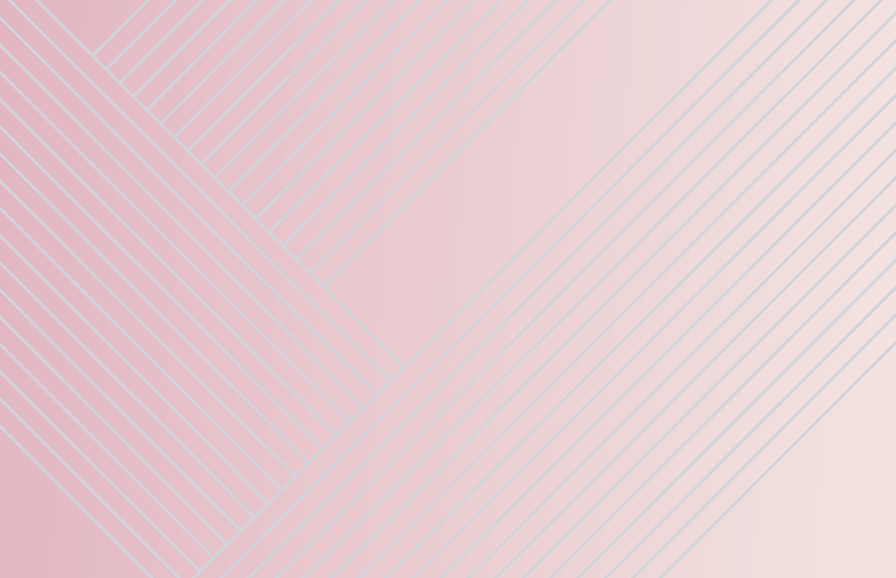
This background is drawn by a Shadertoy shader. Its source:

```glsl
const vec3 ROSE = vec3(0.886, 0.718, 0.760);
const vec3 CREAM = vec3(0.952, 0.889, 0.880);
const vec3 LINE_COLOR = vec3(0.826, 0.832, 0.858);

// Lengths are fractions of the canvas height
const float LINE_HALF_WIDTH = 0.0026;
const float LAST_LINE = 17.0;       // index of the last line in each band
const float GRADIENT_TILT = 0.04;

// Offset of the first line and step to the next, along each diagonal axis
const float FALLING_START = 0.0636;
const float FALLING_STEP = -0.0471;
const float UPPER_START = 0.2566;
const float UPPER_STEP = 0.0470;
const float LOWER_START = 1.3350;
const float LOWER_STEP = 0.0475;

// Coverage of a finite band of evenly spaced 45 degree lines
float lineBand(float axis, float start, float stride, float pixel) {
    float index = clamp(round((axis - start) / stride), 0.0, LAST_LINE);
    float dist = abs(axis - start - index * stride) * 0.70711;
    return 1.0 - smoothstep(-0.5 * pixel, 0.5 * pixel, dist - LINE_HALF_WIDTH);
}

// Soft half plane: 1 where the signed value is positive
float side(float value, float pixel) {
    return smoothstep(-pixel, pixel, value);
}

void mainImage(out vec4 fragColor, in vec2 fragCoord) {
    float pixel = 1.0 / iResolution.y;
    vec2 p = vec2(fragCoord.x, iResolution.y - fragCoord.y) * pixel;
    float rising = p.x + p.y;
    float falling = p.x - p.y;

    // Slightly tilted horizontal gradient
    float blend = fragCoord.x / iResolution.x + GRADIENT_TILT * (p.y - 0.5);
    vec3 color = mix(ROSE, CREAM, clamp(blend, 0.0, 1.0));

    // Falling band stops at the lower band; upper band stops at the falling one
    float fallingLines = lineBand(falling, FALLING_START, FALLING_STEP, pixel)
                       * side(LOWER_START - rising, pixel);
    float upperLines = lineBand(rising, UPPER_START, UPPER_STEP, pixel)
                     * side(falling - FALLING_START, pixel);
    float lowerLines = lineBand(rising, LOWER_START, LOWER_STEP, pixel);

    float lines = max(fallingLines, max(upperLines, lowerLines));
    fragColor = vec4(mix(color, LINE_COLOR, lines), 1.0);
}
```
